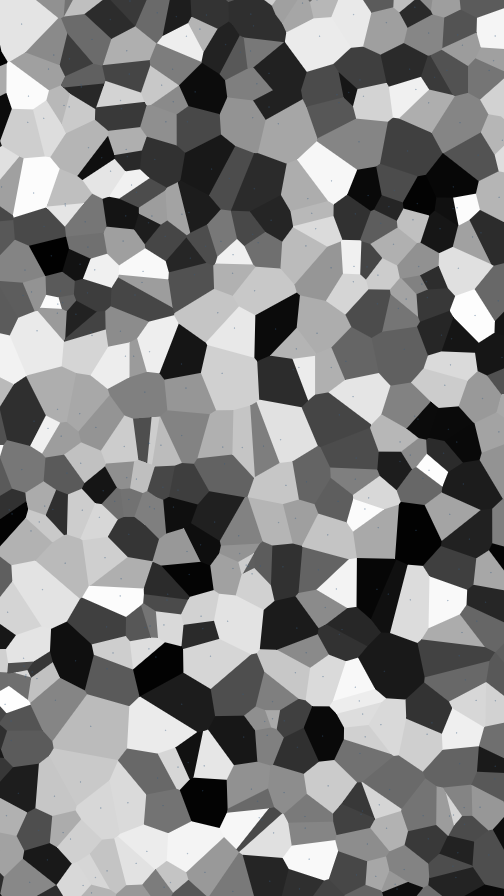
Write a Shadertoy shader that draws this pattern.

```glsl
// Grey Voronoi mosaic: straight-edged flat polygons of very uneven size.
// Seeds are scattered in clusters by a random subset of candidates per grid
// tile; each pixel takes the grey of its nearest seed, with smoothed borders.

const float TILES_ACROSS = 7.5;    // grid tiles over the canvas width
const int CANDIDATES = 10;         // possible seeds in one tile
const float SEED_CHANCE = 0.4;     // share of candidates that exist
const float DOT_RADIUS = 0.011;    // seed mark, in tiles
const float DOT_STRENGTH = 0.35;

struct Seed {
    vec2 offset;   // from the shaded point to the seed
    float dist2;   // squared distance
    float grey;
};

// Three uniform random values from an integer triple (PCG mixing).
vec3 hash3(ivec3 key) {
    uvec3 v = uvec3(key + 4096) * 1664525u + 1013904223u;
    v.x += v.y * v.z;
    v.y += v.z * v.x;
    v.z += v.x * v.y;
    v ^= v >> 16u;
    v.x += v.y * v.z;
    v.y += v.z * v.x;
    v.z += v.x * v.y;
    return vec3(v >> 8u) / 16777216.0;
}

// Finds the two seeds closest to p.
void findSeeds(vec2 p, out Seed nearest, out Seed second) {
    nearest = Seed(vec2(9.0), 1e3, 0.5);
    second = nearest;
    ivec2 home = ivec2(floor(p));
    for (int y = -1; y <= 1; y++)
    for (int x = -1; x <= 1; x++)
    for (int k = 0; k < CANDIDATES; k++) {
        ivec2 tile = home + ivec2(x, y);
        vec3 rnd = hash3(ivec3(tile, k));
        if (rnd.z > SEED_CHANCE) continue;
        vec2 offset = vec2(tile) + rnd.xy - p;
        Seed seed = Seed(offset, dot(offset, offset), rnd.z / SEED_CHANCE);
        if (seed.dist2 < nearest.dist2) {
            second = nearest;
            nearest = seed;
        } else if (seed.dist2 < second.dist2) {
            second = seed;
        }
    }
}

// Distance from the shaded point to the border between two seeds.
float borderDistance(Seed a, Seed b) {
    vec2 across = b.offset - a.offset;
    return 0.5 * (b.dist2 - a.dist2) / max(length(across), 1e-4);
}

void mainImage(out vec4 fragColor, in vec2 fragCoord) {
    float pixel = TILES_ACROSS / iResolution.x;
    vec2 p = fragCoord * pixel;

    Seed nearest, second;
    findSeeds(p, nearest, second);

    // Flat grey, blended across a border one pixel wide
    float own = clamp(0.5 + borderDistance(nearest, second) / pixel, 0.0, 1.0);
    float grey = mix(second.grey, nearest.grey, own);

    // Faint tinted speck on each seed
    float speck = 1.0 - smoothstep(DOT_RADIUS - 0.5 * pixel,
                                   DOT_RADIUS + 0.5 * pixel, sqrt(nearest.dist2));
    vec3 tint = vec3(0.2, 0.35, 0.5);
    fragColor = vec4(mix(vec3(grey), tint, DOT_STRENGTH * speck), 1.0);
}
```
